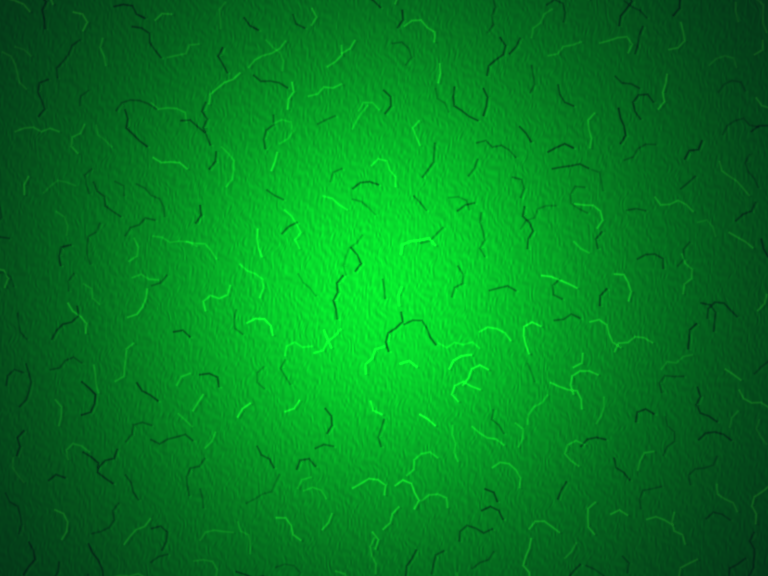
Write a Shadertoy shader that draws this background.

```glsl
// Green embossed leather with wandering creases under a soft central glow.
#define GLOW_CENTER vec2(0.49, 0.50)
#define GLOW_RADIUS 0.47
#define GLOW_PEAK 0.92
#define CELL 0.068
#define STEP_LENGTH 0.016
#define CREASE_WIDTH 0.0023
#define CREASE_DEPTH 0.36
#define GRAIN_SCALE vec2(260.0, 125.0)
#define GRAIN_DEPTH 0.13

const int SEGMENTS = 5;

float hash(vec2 p) {
    vec3 q = fract(vec3(p.xyx) * 0.1031);
    q += dot(q, q.yzx + 33.33);
    return fract((q.x + q.y) * q.z);
}

float valueNoise(vec2 p) {
    vec2 cell = floor(p), f = fract(p);
    f = f * f * (3.0 - 2.0 * f);
    float low = mix(hash(cell), hash(cell + vec2(1, 0)), f.x);
    float high = mix(hash(cell + vec2(0, 1)), hash(cell + vec2(1, 1)), f.x);
    return mix(low, high, f.y);
}

// Shortest vector from the segment a-b to p.
vec2 fromSegment(vec2 p, vec2 a, vec2 b) {
    vec2 pa = p - a, ba = b - a;
    return pa - ba * clamp(dot(pa, ba) / dot(ba, ba), 0.0, 1.0);
}

float lineProfile(vec2 offset, float width) {
    return exp(-dot(offset, offset) / (width * width));
}

// Signed relief of one random stroke: positive is lit, negative is shaded.
float crease(vec2 p, vec2 id, float width) {
    vec2 jitter = vec2(hash(id + 11.3), hash(id + 47.9)) - 0.5;
    float heading = 1.45 + (hash(id + 83.1) - 0.5) * 2.6;
    vec2 direction = vec2(cos(heading), sin(heading));
    vec2 start = (id + 0.5 + 0.8 * jitter) * CELL;
    start -= direction * STEP_LENGTH * float(SEGMENTS) * 0.45;

    // Walk along the stroke with a changing heading.
    vec2 nearest = vec2(1.0);
    float count = 2.0 + floor(hash(id + 5.7) * 4.0);
    for (int i = 0; i < SEGMENTS; i++) {
        if (float(i) >= count) break;
        vec2 end = start + direction * STEP_LENGTH;
        vec2 offset = fromSegment(p, start, end);
        if (dot(offset, offset) < dot(nearest, nearest)) nearest = offset;
        start = end;
        heading += (hash(id + float(i) * 7.1 + 19.0) - 0.5) * 2.2;
        direction = vec2(cos(heading), sin(heading));
    }

    float side = hash(id + 29.5) < 0.5 ? -1.0 : 1.0;
    float strength = mix(0.45, 1.1, hash(id + 61.7));
    float edge = lineProfile(nearest, width);
    float echo = lineProfile(nearest - vec2(1.8, -0.8) * width, width);
    return side * strength * (edge - 0.35 * echo);
}

float creaseRelief(vec2 p) {
    float width = max(CREASE_WIDTH, 0.75 / iResolution.y);
    vec2 home = floor(p / CELL);
    float relief = 0.0;
    for (int y = -1; y <= 1; y++)
        for (int x = -1; x <= 1; x++)
            relief += crease(p, home + vec2(x, y), width);
    return clamp(relief, -1.3, 1.3);
}

// Fine fibres lit from one side.
float grainRelief(vec2 p) {
    vec2 q = p * GRAIN_SCALE;
    q.x += 2.0 * valueNoise(p * 45.0);
    return valueNoise(q + vec2(0.5, 0.2)) - valueNoise(q - vec2(0.5, 0.2));
}

void mainImage(out vec4 fragColor, in vec2 fragCoord) {
    vec2 p = fragCoord / iResolution.y;
    float aspect = iResolution.x / iResolution.y;

    // Central glow
    vec2 fromGlow = (p - GLOW_CENTER * vec2(aspect, 1.0)) / GLOW_RADIUS;
    float light = GLOW_PEAK / (1.0 + dot(fromGlow, fromGlow));

    // Surface relief
    float relief = CREASE_DEPTH * creaseRelief(p);
    light *= 1.0 + relief + GRAIN_DEPTH * grainRelief(p);

    vec3 color = vec3(0.01, 0.0, 0.065) + light * vec3(0.025, 1.0, 0.13);
    color.r += 0.10 * max(relief, 0.0);
    fragColor = vec4(clamp(color, 0.0, 1.0), 1.0);
}
```
